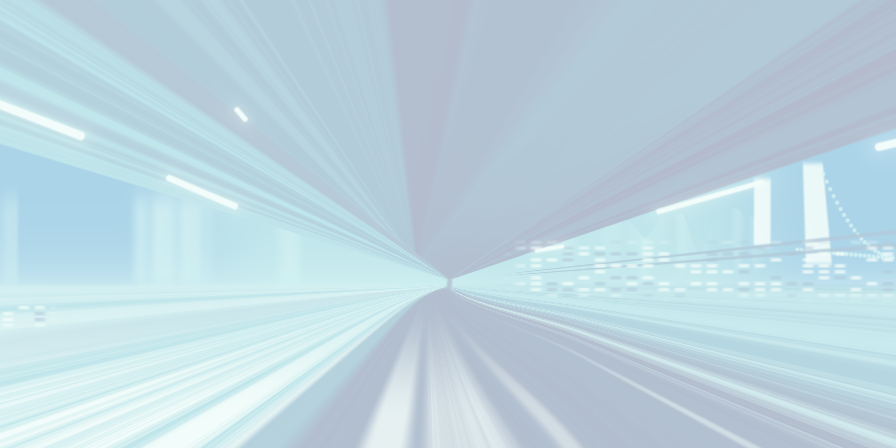
Give the GLSL for this background, as a Shadertoy shader.

```glsl
// A pale, motion-blurred ride along a covered elevated track at dusk.
// Fans of slope bands around vanishing points form ceiling, beams and floor;
// angular noise adds streaks, and segments draw the lamps.

const vec3 MAUVE = vec3(0.70, 0.735, 0.80);
const vec3 SLATE = vec3(0.70, 0.79, 0.85);
const vec3 TEAL = vec3(0.71, 0.84, 0.88);
const vec3 AQUA = vec3(0.75, 0.90, 0.92);
const vec3 PALE = vec3(0.85, 0.96, 0.96);
const vec3 WHITE = vec3(0.95, 0.99, 0.98);
const vec3 DUSK = vec3(0.67, 0.83, 0.91);
const vec2 MAIN_VP = vec2(1.003, 0.375);
const vec2 CEILING_VP = vec2(0.93, 0.414);
const vec2 FLOOR_VP = vec2(1.003, 0.362);
const float EDGE = 0.004;        // softness of sharp edges
const float TRACK_BEND = 0.05;   // sideways curve of the far track
const float LAMP_RADIUS = 0.008;
const float CABLE_DOTS = 22.0;

float hash(vec2 p) { return fract(sin(dot(p, vec2(127.1, 311.7))) * 43758.5); }

float noise(float x) {
    float i = floor(x), f = fract(x);
    return mix(hash(vec2(i, 3)), hash(vec2(i + 1.0, 3)), f * f * (3.0 - 2.0 * f));
}

float streaks(float a) {
    return 0.5 * noise(a * 14.0) + 0.3 * noise(a * 39.0) + 0.2 * noise(a * 95.0);
}

float band(float x, float lo, float hi, float w) {
    return smoothstep(lo - w, lo + w, x) - smoothstep(hi - w, hi + w, x);
}

// Solid core plus a faint halo around a segment.
float lamp(vec2 p, vec2 a, vec2 b, float r) {
    vec2 d = b - a;
    r *= LAMP_RADIUS;
    float l = length(p - a - d * clamp(dot(p - a, d) / dot(d, d), 0.0, 1.0));
    return max(1.0 - smoothstep(r - EDGE, r + EDGE, l), 0.4 * exp(-l / (2.0 * r)));
}

vec3 ceiling(vec2 p) {
    vec2 q = p - CEILING_VP;
    float d = max(q.y, 0.01), s = q.x / d;
    float n = streaks(atan(s) + 5.0);
    vec3 c = mix(SLATE, TEAL, 0.15 + 0.25 * (1.0 - smoothstep(-1.2, 0.2, s)));
    c = mix(c, AQUA, 0.6 * band(s, -1.15, -0.12, 0.12) * smoothstep(0.4, 0.8, n));
    c = mix(c, MAUVE, 0.55 * band(s, 0.2, 0.7, 0.12));
    c = mix(c, MAUVE, 0.85 * band(s, -0.12, 0.21, 0.02 + EDGE / d));
    c = mix(c, MAUVE, 0.75 * exp(-d * 9.0) * smoothstep(-0.08, 0.08, q.x));
    return mix(c, MAUVE, 0.2 * n);
}

// Two lit towers, a dotted cable and a dotted deck.
vec3 bridge(vec3 c, vec2 p) {
    float drop = 0.64 - p.y;
    float tower = band(p.x, 1.792 + 0.03 * drop, 1.836 + 0.09 * drop, EDGE) * band(p.y, 0.41, 0.635, 0.01);
    tower += band(p.x, 1.683, 1.72, EDGE) * band(p.y, 0.45, 0.60, 0.01);
    c = mix(c, WHITE, 0.9 * tower);
    for (float i = 0.0; i < CABLE_DOTS; i++) {
        float t = i / CABLE_DOTS;
        vec2 cable = vec2(1.83 + 0.17 * t, 0.425 + 0.205 * (1.0 - t) * (1.0 - t));
        vec2 deck = vec2(1.78 + 0.22 * t, 0.443 - 0.02 * t);
        float d = min(length(p - cable), length(p - deck));
        c = mix(c, PALE, 0.8 * (1.0 - smoothstep(0.002, 0.007, d)));
    }
    return c;
}

vec3 townLights(vec3 c, vec2 p) {
    vec2 g = p * vec2(28, 75), f = abs(fract(g) - 0.5);
    float h = hash(floor(g));
    float spot = (1.0 - smoothstep(0.15, 0.5, f.x)) * (1.0 - smoothstep(0.1, 0.5, f.y));
    spot *= band(p.x, 1.16, 2.1, 0.05) * band(p.y, 0.34, 0.455, 0.02)
          + band(p.x, -0.1, 0.11, 0.03) * band(p.y, 0.27, 0.33, 0.01);
    c = mix(c, WHITE, 0.75 * spot * step(0.64, h));
    return mix(c, SLATE, 0.6 * spot * step(h, 0.18));
}

vec3 windows(vec2 p) {
    float n = noise(p.x * 48.0);
    vec3 left = mix(DUSK, AQUA, smoothstep(0.25, 0.65, p.x));
    left = mix(left, PALE, 0.65 * exp(-abs(p.y - 0.36) * 18.0));
    float columns = band(p.x, 0.30, 0.47, 0.015) + band(p.x, 0.62, 0.67, 0.01)
                  + 0.7 * band(p.x, -0.1, 0.04, 0.006);
    left = mix(left, PALE, columns * band(p.y, 0.36, 0.56, 0.04) * (0.25 + 0.5 * n));
    vec3 right = mix(AQUA, DUSK, smoothstep(1.5, 1.85, p.x));
    float roof = 0.43 + 0.12 * noise(p.x * 25.0);
    float blocks = band(p.x, 1.25, 1.72, 0.05) * (1.0 - smoothstep(roof - EDGE, roof + EDGE, p.y));
    right = mix(right, PALE, max(0.5 * blocks * n, 0.4 * exp(-abs(p.y - 0.37) * 25.0)));
    return mix(left, bridge(right, p), smoothstep(0.9, 1.1, p.x));
}

vec3 upperHalf(vec2 p) {
    vec2 q = p - MAIN_VP;
    float d = max(q.y, 0.002), s = q.x / d, w = 0.02 + EDGE / d;
    float n = streaks(atan(s) * 2.0 + 9.0);
    // Paired rails across the right window
    float rail = q.y / max(q.x, 0.02);
    float rails = band(rail, 0.073, 0.083, 0.004) + band(rail, 0.103, 0.113, 0.004);
    vec3 c = mix(windows(p), SLATE, 0.8 * rails * smoothstep(0.1, 0.2, q.x));
    // Side beams
    vec3 beam = mix(mix(TEAL, SLATE, 0.4), AQUA, smoothstep(0.3, 0.75, n));
    beam = mix(beam, MAUVE, 0.65 * band(s, -1.48, -1.24, 0.06));
    beam = mix(beam, SLATE, 0.6 * band(s, -2.45, -2.25, 0.05));
    c = mix(c, beam, band(s, -3.3, -1.25, w));
    beam = mix(MAUVE, SLATE, 0.7 * smoothstep(0.35, 0.8, n));
    c = mix(c, beam, band(s, 1.45, 2.95, w));
    return mix(c, ceiling(p), band(s, -1.27, 1.47, w));
}

vec3 trackFloor(vec2 p) {
    vec2 q = p - FLOOR_VP;
    float d = max(-q.y, 0.002), w = 0.03 + EDGE / d;
    float bend = TRACK_BEND * (1.0 - exp(-d / 0.02)) * (1.0 - smoothstep(0.0, 0.3, q.x));
    float s = (q.x + bend) / d, near = smoothstep(0.03, 0.3, d);
    float n = streaks(atan(s) * 2.5 + 20.0);
    vec3 left = mix(AQUA, WHITE, smoothstep(0.15, 0.75, n) * (0.5 + 0.5 * near));
    left = mix(left, TEAL, 0.5 * n * band(s, -9.0, -5.0, 1.0));
    vec3 right = mix(MAUVE, TEAL, smoothstep(2.2, 4.5, s));
    right = mix(right, PALE, 0.8 * smoothstep(0.35, 0.75, n));
    right = mix(right, AQUA, 0.5 * smoothstep(4.0, 8.0, s));
    float rails = band(s, -0.40, -0.12, 0.06) + 0.6 * band(s, 0.70, 0.82, 0.04)
                + band(s, 0.0, 0.48, 0.06) * (0.5 + 0.5 * n) + 0.6 * band(s, 1.84, 1.92, 0.03);
    vec3 c = mix(mix(MAUVE, SLATE, 0.5 * n), WHITE, 0.8 * rails * near);
    c = mix(c, TEAL, 0.8 * band(s, -1.2, -0.85, 0.1));
    c = mix(c, right, smoothstep(2.3 - w, 2.4 + w, s));
    c = mix(c, left, 1.0 - smoothstep(-1.25 - w, -1.15 + w, s));
    return mix(c, WHITE, 0.7 * band(s, -1.24, -1.17, w));
}

void mainImage(out vec4 fragColor, in vec2 fragCoord) {
    vec2 p = fragCoord / iResolution.xy * vec2(2, 1);
    vec3 c = mix(trackFloor(p), upperHalf(p), smoothstep(0.35, 0.37, p.y));
    float glow = lamp(p, vec2(-0.02, 0.774), vec2(0.18, 0.697), 1.3);
    glow = max(glow, lamp(p, vec2(0.378, 0.602), vec2(0.524, 0.54), 1.0));
    glow = max(glow, lamp(p, vec2(0.529, 0.755), vec2(0.547, 0.734), 0.8));
    glow = max(glow, lamp(p, vec2(1.471, 0.528), vec2(1.7, 0.593), 0.8));
    glow = max(glow, lamp(p, vec2(1.962, 0.672), vec2(2.02, 0.686), 1.2));
    glow = max(glow, lamp(p, vec2(1.198, 0.44), vec2(1.255, 0.45), 0.6));
    fragColor = vec4(mix(townLights(c, p), WHITE, glow), 1.0);
}
```
